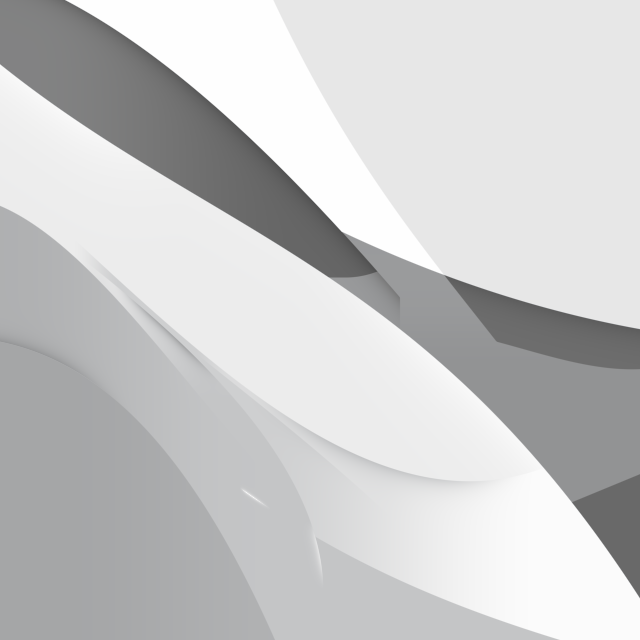
A Shadertoy shader for this background:

```glsl
// Overlapping curved paper sheets in white and grey, with soft shadows.

// Tones of the sheets
const float WHITE = 0.995;
const float PALE = 0.905;
const float RIBBON = 0.925;
const float MID_GREY = 0.575;
const float DARK = 0.40;
const float BAND_LIGHT = 0.51;
const float LOWER_GREY = 0.77;
const float DISC_GREY = 0.65;
const vec3 COOL_TINT = vec3(-0.003, 0.001, 0.006);

// Softness of shadows and glows, in canvas units
const float SHADOW_WIDTH = 0.014;
const float GLOW_WIDTH = 0.045;

// Cubic through four knots, by divided differences
float cubic(float x, vec4 k, vec4 v) {
    vec3 s = (v.yzw - v.xyz) / (k.yzw - k.xyz);
    vec2 c = (s.yz - s.xy) / (k.zw - k.xy);
    float t = (c.y - c.x) / (k.w - k.x);
    return v.x + (x - k.x) * (s.x + (x - k.y) * (c.x + (x - k.z) * t));
}

// Approximate signed distance to the cubic, positive above it
float side(vec2 p, vec4 k, vec4 v) {
    const float h = 0.002;
    float slope = (cubic(p.x + h, k, v) - cubic(p.x - h, k, v)) / (2.0 * h);
    return (p.y - cubic(p.x, k, v)) * inversesqrt(1.0 + slope * slope);
}

// Antialiased coverage of the positive side
float cover(float d) {
    float px = 0.75 / iResolution.y;
    return smoothstep(-px, px, d);
}

// Falloff away from an edge
float falloff(float d, float width) {
    return exp(-abs(d) / width);
}

// Soft interval that rises from a to b and falls from c to d
float window(float x, float a, float b, float c, float d) {
    return smoothstep(a, b, x) * (1.0 - smoothstep(c, d, x));
}

// Sheets behind the ribbon
float upperSheets(vec2 p) {
    float bandTop = side(p, vec4(0.1016, 0.3125, 0.5339, 0.625), vec4(1.0, 0.8542, 0.638, 0.5352));
    float paleEdge = side(p, vec4(0.4271, 0.5469, 0.694, 0.776), vec4(1.0, 0.7786, 0.5703, 0.4661));
    float whiteBase = side(p, vec4(0.5339, 0.694, 0.8464, 1.0), vec4(0.638, 0.5703, 0.5208, 0.4857));
    float darkBase = side(p, vec4(0.776, 0.8464, 0.9115, 1.0), vec4(0.4661, 0.4466, 0.431, 0.4232));

    // Mid grey field and the dark wedges at the right
    float tone = MID_GREY + 0.03 * window(p.y, 0.42, 0.55, 0.6, 0.7);
    float wedge = DARK + 0.03 - 0.07 * falloff(whiteBase, 0.02);
    tone = mix(tone, wedge, cover(paleEdge) * cover(darkBase));
    float corner = (0.2161 + 0.4125 * (p.x - 0.8958) - p.y) * 0.924;
    tone = mix(tone, DARK + 0.01, cover(corner) * step(0.8, p.x));

    // Dark band with a rounded end and a shadow along its upper edge
    float rise = max(p.x - 0.54, 0.0);
    float cap = p.y - 0.5664 - 3.8 * rise * rise;
    float band = mix(BAND_LIGHT, DARK, smoothstep(0.05, 0.48, p.x));
    tone = mix(tone, band, cover(-bandTop) * cover(cap));
    tone *= 1.0 - 0.22 * cover(-bandTop) * falloff(bandTop, SHADOW_WIDTH) * cover(0.625 - p.x);

    // White sheet with the pale sheet on it
    float sheet = mix(WHITE, PALE, cover(paleEdge));
    return mix(tone, sheet, cover(min(bandTop, whiteBase)));
}

// Ribbon and the sheets that fold out below it
float lowerSheets(vec2 p, float ribbonTop) {
    float fold = side(p, vec4(0.2865, 0.4297, 0.625, 0.8438), vec4(0.4727, 0.362, 0.2643, 0.2669));
    float strip = side(p, vec4(0.332, 0.4167, 0.5078, 0.599), vec4(0.4271, 0.3594, 0.2839, 0.2031));
    float leaf = side(p.yx, vec4(0.4727, 0.349, 0.2188, 0.082), vec4(0.2734, 0.3893, 0.4714, 0.5052));
    float hill = side(p, vec4(0.3776, 0.4948, 0.6901, 0.875), vec4(0.2357, 0.1602, 0.0651, 0.0));
    float swell = side(p, vec4(0.0, 0.1042, 0.1953, 0.3385), vec4(0.6784, 0.6094, 0.5182, 0.349));
    float disc = side(p, vec4(0.0, 0.1562, 0.2865, 0.4297), vec4(0.4661, 0.3945, 0.2578, 0.0));

    // Ribbon, lighter toward its upper edge
    float glow = 1.0 - 0.8 * window(p.x, 0.1, 0.3, 0.45, 0.7);
    float tone = RIBBON + 0.05 * glow * falloff(ribbonTop, GLOW_WIDTH);

    // Bright panel under the fold, with a lighter strip
    float panel = mix(0.81, 0.985, smoothstep(0.38, 0.86, p.x));
    panel += 0.05 * cover(strip) * window(p.x, 0.3, 0.36, 0.46, 0.62);
    panel *= 1.0 - 0.14 * falloff(fold, SHADOW_WIDTH) * window(p.x, 0.38, 0.52, 0.68, 0.84);
    float foldMask = cover(-fold) * smoothstep(0.11, 0.19, p.x);
    tone = mix(tone, panel, foldMask);

    // Leaf that darkens downward, shaded where it tucks under the fold
    float leafTone = mix(LOWER_GREY, 0.91, smoothstep(0.36, 0.6, p.y));
    leafTone *= 1.0 - 0.25 * falloff(leaf, 0.007) * window(p.x, 0.17, 0.24, 0.28, 0.35);
    tone = mix(tone, leafTone, cover(-leaf) * foldMask);

    // Grey hill, grey swell and the disc in the corner
    tone = mix(tone, LOWER_GREY, cover(-hill) * smoothstep(0.36, 0.44, p.x));
    float swellTone = mix(0.69, 0.76, smoothstep(0.0, 0.36, p.x));
    tone = mix(tone, swellTone, cover(-swell) * (1.0 - smoothstep(0.24, 0.42, p.x)));
    tone *= 1.0 - 0.16 * cover(disc) * falloff(disc, 0.01) * (1.0 - smoothstep(0.08, 0.22, p.x));
    float discTone = DISC_GREY + 0.045 * smoothstep(0.1, 0.45, p.x);
    tone = mix(tone, discTone, cover(-disc));

    // Thin glints on the hill and the leaf
    float hillGlint = falloff(hill, 0.0015) * window(p.x, 0.374, 0.385, 0.395, 0.425);
    float leafGlint = cover(-leaf) * falloff(leaf, 0.005) * window(p.y, 0.075, 0.13, 0.15, 0.19);
    return mix(tone, 0.98, max(hillGlint, 0.7 * leafGlint));
}

void mainImage(out vec4 fragColor, in vec2 fragCoord) {
    vec2 p = fragCoord / iResolution.xy;
    float ribbonTop = side(p, vec4(0.0, 0.3542, 0.7292, 1.0), vec4(0.8997, 0.6667, 0.3958, 0.0651));
    float tone = mix(upperSheets(p), lowerSheets(p, ribbonTop), cover(-ribbonTop));

    // Cool tint, strongest in the middle greys
    float tint = window(tone, 0.45, 0.6, 0.75, 0.95);
    fragColor = vec4(clamp(vec3(tone) + COOL_TINT * tint, 0.0, 1.0), 1.0);
}
```
